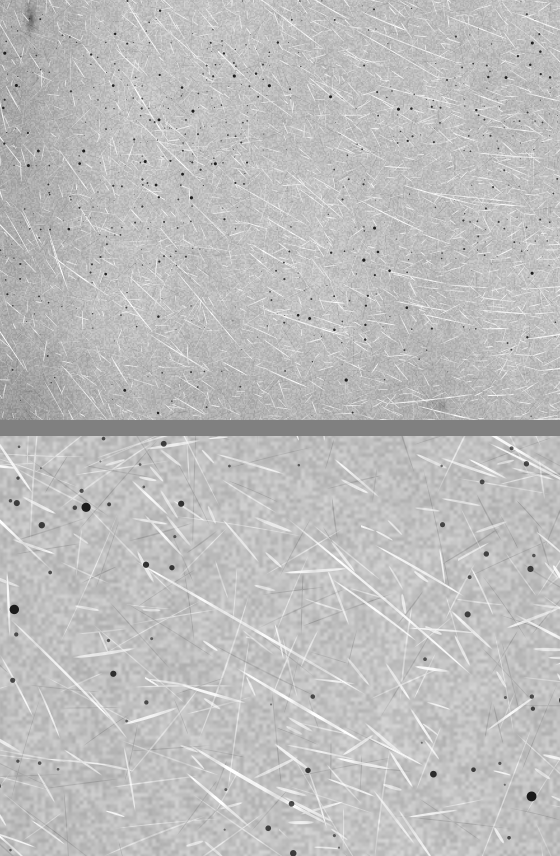
Top, the full canvas; bottom, a detail of the centre.
This texture is drawn by a WebGL 1 fragment shader. Its source:

```glsl
precision highp float;
// A worn grey metal plate: bright scratches that turn from steep to level
// across the plate, over fine random hairlines, with clustered dark pits.
// Scratches are jittered segments on layered grids; tone comes from noise.
uniform vec2 u_resolution;

float hash(vec2 p) {
  vec3 q = fract(p.xyx * vec3(0.1031, 0.1030, 0.0973));
  q += dot(q, q.yzx + 33.33);
  return fract((q.x + q.y) * q.z);
}

vec2 hash2(vec2 p) {
  return vec2(hash(p + 17.3), hash(p + 71.9));
}

float noise(vec2 p) {
  vec2 i = floor(p), f = fract(p);
  f = f * f * (3.0 - 2.0 * f);
  return mix(mix(hash(i), hash(i + vec2(1, 0)), f.x),
             mix(hash(i + vec2(0, 1)), hash(i + vec2(1, 1)), f.x), f.y);
}

// Main scratch direction, in radians
float grainAngle(vec2 p) {
  return mix(-1.1, 0.0, clamp(p.x / 1.25, 0.0, 1.0)) - 0.5 * (p.y - 0.4) * p.x;
}

// One layer of tapered scratches; spread is the random turn in radians
float scratches(vec2 p, float cell, float width, float spread, float density, float seed) {
  float pixel = 1.0 / u_resolution.y;
  float light = 0.0;
  vec2 home = floor(p / cell);
  for (int y = -1; y <= 1; y++) {
    for (int x = -1; x <= 1; x++) {
      vec2 id = home + vec2(x, y);
      vec2 key = id + seed * 37.0 + 50.0;
      vec2 center = (id + hash2(key)) * cell;
      vec2 shape = hash2(key + 200.0);
      float turn = (hash(key + 300.0) + hash(key + 350.0) - 1.0) * spread;
      float angle = grainAngle(center) + turn;
      vec2 dir = vec2(cos(angle), sin(angle));
      float halfLength = cell * mix(0.25, 0.98, shape.x * shape.x);
      vec2 d = p - center;
      float along = dot(d, dir) / halfLength;
      float bend = 0.05 * halfLength * (shape.y - 0.5) * along * along;
      float across = abs(dot(d, vec2(-dir.y, dir.x)) - bend);
      float taper = max(1.0 - along * along, 0.0);
      float w = width * mix(0.5, 1.0, shape.y) * sqrt(taper);
      float cover = clamp((w - across) / pixel + 0.5, 0.0, 1.0);
      float wear = mix(0.45, 1.1, noise(vec2(along * halfLength * 70.0, shape.y * 90.0)));
      float present = step(hash(key + 400.0), density);
      light = max(light, cover * min(1.0, taper * 3.0) * wear * present);
    }
  }
  return light;
}

// Round dark pits, gathered in clusters on the upper and middle plate
float pits(vec2 p, float cell, float seed) {
  vec2 id = floor(p / cell);
  vec2 key = id + seed * 53.0;
  vec2 center = (id + 0.25 + 0.5 * hash2(key)) * cell;
  float cluster = smoothstep(0.25, 0.8, noise(center * 7.0 + seed));
  float band = smoothstep(0.05, 0.5, center.y) * (1.0 - 0.6 * smoothstep(0.85, 1.0, center.y));
  float present = step(hash(key + 90.0), 0.03 + 0.26 * cluster * band);
  float size = hash(key + 130.0);
  float radius = cell * mix(0.045, 0.15, size * size);
  float pixel = 1.0 / u_resolution.y;
  float edge = clamp((radius - length(p - center)) / pixel + 0.5, 0.0, 1.0);
  return present * edge * mix(0.6, 1.0, size);
}

void main() {
  vec2 p = gl_FragCoord.xy / u_resolution.y;

  // Base tone: darker at the left and bottom, with cloudy and fine grain
  float tone = 0.75 - 0.09 * (1.0 - smoothstep(0.0, 0.35, p.x));
  tone -= 0.035 * (1.0 - smoothstep(0.0, 0.3, p.y));
  tone += 0.05 * (noise(p * 4.0) - 0.5) + 0.04 * (noise(p * 60.0) - 0.5);
  tone += 0.12 * (noise(p * 330.0) - 0.5);

  // Soft dark smudges
  vec2 stain = (p - vec2(0.073, 0.955)) / vec2(0.011, 0.032);
  vec2 scuff = (p - vec2(1.04, 0.035)) / vec2(0.03, 0.02);
  tone -= 0.28 * exp(-dot(stain, stain)) * mix(0.5, 1.3, noise(p * 120.0));
  tone -= 0.10 * exp(-dot(scuff, scuff)) * mix(0.4, 1.4, noise(p * 120.0));

  // Fine hairlines in all directions, light and dark
  float hair = 0.0;
  float dark = 0.0;
  for (int i = 0; i < 3; i++) {
    float seed = float(i);
    hair = max(hair, scratches(p, 0.065, 0.0007, 3.1, 0.75, seed + 1.0));
    dark = max(dark, scratches(p + 0.03, 0.055, 0.0006, 3.1, 0.6, seed + 5.0));
  }
  tone += 0.13 * hair - 0.11 * dark;

  // Bright strokes: short nicks and long gouges, denser to the right
  float right = smoothstep(0.0, 1.1, p.x);
  float nicks = 0.0;
  float gouges = 0.0;
  for (int i = 0; i < 2; i++) {
    float seed = float(i);
    nicks = max(nicks, scratches(p, 0.03, 0.0013, 1.3, mix(0.22, 0.42, right), seed + 9.0));
    gouges = max(gouges, scratches(p, 0.135, 0.0015, 0.35, mix(0.5, 0.85, right), seed + 13.0));
  }
  tone = mix(tone, 1.0, clamp(max(nicks * 0.85, gouges), 0.0, 1.0));

  // Pits of two sizes
  float pit = max(pits(p, 0.026, 1.0), 0.8 * pits(p + 0.011, 0.017, 2.0));
  tone = mix(tone, 0.1, pit);

  gl_FragColor = vec4(vec3(clamp(tone, 0.0, 1.0)), 1.0);
}
```
